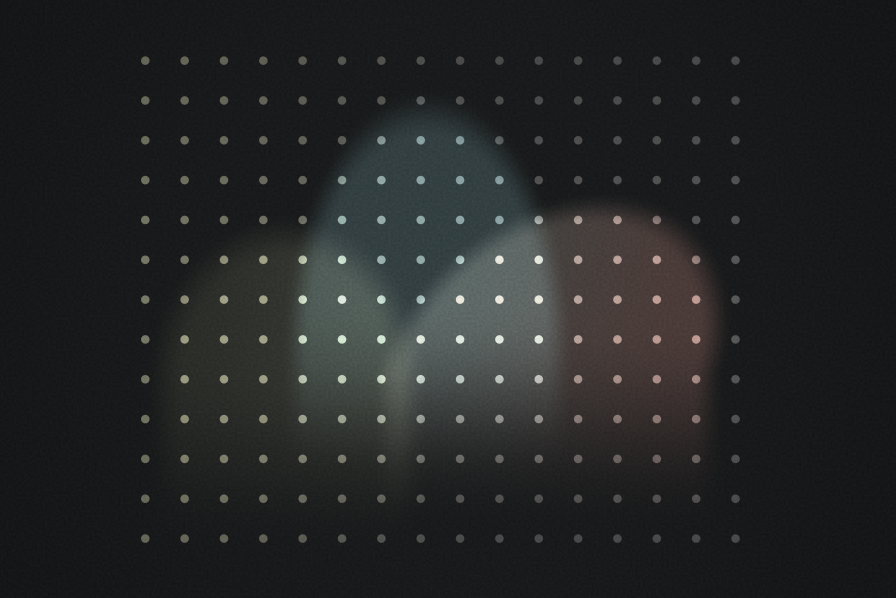
A WebGL 2 fragment shader for this background:

```glsl
#version 300 es
precision highp float;

uniform vec2 u_resolution;
out vec4 fragColor;

// Soft arch of light: domed top, straight sides, fading downwards
struct Lobe {
    vec2 center;
    vec2 radius;
    float lean;       // sideways shift of the dome with height
    float blur;       // width of the soft edge
    vec2 fade;        // heights where the light ends and is full
    vec3 leftLight;
    vec3 rightLight;
};

const Lobe OLIVE = Lobe(vec2(-0.271, -0.135), vec2(0.219, 0.258), 0.0, 0.052,
    vec2(-0.43, -0.09), vec3(0.075, 0.075, 0.055), vec3(0.130, 0.130, 0.100));
const Lobe TEAL = Lobe(vec2(-0.035, -0.086), vec2(0.230, 0.416), 0.0, 0.036,
    vec2(-0.30, 0.01), vec3(0.105, 0.148, 0.152), vec3(0.105, 0.148, 0.152));
const Lobe ROSE = Lobe(vec2(0.168, -0.125), vec2(0.280, 0.289), 0.30, 0.042,
    vec2(-0.39, -0.03), vec3(0.165, 0.165, 0.150), vec3(0.200, 0.130, 0.115));

const vec3 BACKDROP = vec3(0.096, 0.102, 0.106);
const float VIGNETTE = 0.016;

const vec2 GRID_CENTER = vec2(-0.0127, -0.001);
const vec2 GRID_STEP = vec2(0.0658, 0.0666);
const vec2 GRID_COUNT = vec2(16.0, 13.0);
const float DOT_RADIUS = 0.0071;
const vec3 DOT_LEFT = vec3(0.43, 0.43, 0.37);
const vec3 DOT_RIGHT = vec3(0.31, 0.31, 0.31);
const float DOT_GAIN = 2.1;

const float GRAIN_SCALE = 230.0;
const float GRAIN_AMOUNT = 0.035;

vec2 gradientAt(vec2 cell) {
    vec3 h = fract(cell.xyx * vec3(0.1031, 0.1030, 0.0973));
    h += dot(h, h.yzx + 33.33);
    float angle = 6.2832 * fract((h.x + h.y) * h.z);
    return vec2(cos(angle), sin(angle));
}

float gradientNoise(vec2 p) {
    vec2 i = floor(p);
    vec2 f = p - i;
    vec2 u = f * f * f * (f * (f * 6.0 - 15.0) + 10.0);
    vec2 e = vec2(0.0, 1.0);
    float low = mix(dot(gradientAt(i), f),
                    dot(gradientAt(i + e.yx), f - e.yx), u.x);
    float high = mix(dot(gradientAt(i + e.xy), f - e.xy),
                     dot(gradientAt(i + e.yy), f - e.yy), u.x);
    return mix(low, high, u.y);
}

vec3 lobeLight(Lobe lobe, vec2 p) {
    vec2 q = p - lobe.center;
    q.y = max(q.y, 0.0);
    q.x -= lobe.lean * q.y;
    vec2 s = q / lobe.radius;
    float edge = (length(s) - 1.0) * min(lobe.radius.x, lobe.radius.y);
    float body = 1.0 - smoothstep(-lobe.blur, 0.4 * lobe.blur, edge);
    float fade = smoothstep(lobe.fade.x, lobe.fade.y, p.y);
    vec3 light = mix(lobe.leftLight, lobe.rightLight, smoothstep(-0.9, 0.9, s.x));
    return light * body * fade;
}

float dotMask(vec2 p, float pixel) {
    vec2 g = (p - GRID_CENTER) / GRID_STEP + 0.5 * (GRID_COUNT - 1.0);
    vec2 cell = clamp(round(g), vec2(0.0), GRID_COUNT - 1.0);
    float d = length((g - cell) * GRID_STEP) - DOT_RADIUS;
    return 1.0 - smoothstep(-0.7 * pixel, 0.7 * pixel, d);
}

void main() {
    vec2 p = (gl_FragCoord.xy - 0.5 * u_resolution) / u_resolution.y;
    float pixel = 1.0 / u_resolution.y;

    // Overlapping lights add up over the dark backdrop
    vec3 glow = lobeLight(OLIVE, p) + lobeLight(TEAL, p) + lobeLight(ROSE, p);
    vec3 color = BACKDROP - VIGNETTE * smoothstep(0.4, 0.9, length(p)) + glow;

    // Dots pick up the light behind them
    vec3 dotColor = mix(DOT_LEFT, DOT_RIGHT, smoothstep(-0.5, 0.1, p.x));
    dotColor *= 1.0 + 0.2 * exp(-12.0 * p.y * p.y) - 0.1;
    dotColor = min(dotColor + DOT_GAIN * glow, vec3(0.92, 0.91, 0.87));
    color = mix(color, dotColor, dotMask(p, pixel));

    // Film grain, stronger where it is lit
    float grain = gradientNoise(p * GRAIN_SCALE + 400.0);
    color += grain * GRAIN_AMOUNT * (0.6 + 2.0 * glow.g);

    fragColor = vec4(color, 1.0);
}
```
